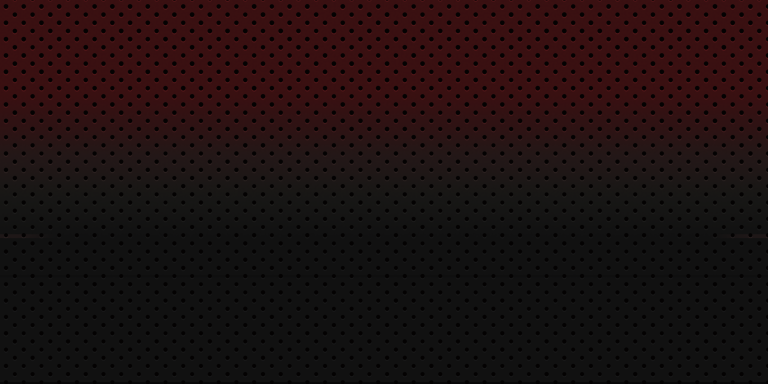
A WebGL 2 fragment shader for this background:

```glsl
#version 300 es
precision highp float;

uniform vec2 u_resolution;
out vec4 fragColor;

#define COLUMNS 43.33
#define ROW_PAIRS 23.5
#define LATTICE_ORIGIN vec2(0.0387, 0.664)
#define HOLE_RADIUS 0.0056
#define HOLE_VARIATION 0.10
#define RIM_DROP 0.0030
#define RIM_GAIN 0.42
#define GRAIN 0.035
#define SEAM_HEIGHT 0.281
#define STREAK_HEIGHT 0.385

const vec3 RED = vec3(0.225, 0.061, 0.067);
const vec3 MAROON = vec3(0.180, 0.072, 0.075);
const vec3 BROWN = vec3(0.135, 0.092, 0.090);
const vec3 CHARCOAL = vec3(0.090, 0.088, 0.082);
const vec3 BLACK = vec3(0.066, 0.066, 0.067);
const vec3 HOLE = vec3(0.014, 0.009, 0.009);

vec2 hash2(vec2 p) {
    vec3 q = fract(p.xyx * vec3(0.1031, 0.1030, 0.0973));
    q += dot(q, q.yzx + 33.33);
    return fract((q.xx + q.yz) * q.zy);
}

float cornerSlope(vec2 cell, vec2 corner, vec2 f) {
    return dot(hash2(cell + corner) * 2.0 - 1.0, f - corner);
}

float gradientNoise(vec2 p) {
    vec2 cell = floor(p), f = fract(p);
    vec2 w = f * f * f * (f * (f * 6.0 - 15.0) + 10.0);
    float low = mix(cornerSlope(cell, vec2(0, 0), f), cornerSlope(cell, vec2(1, 0), f), w.x);
    float high = mix(cornerSlope(cell, vec2(0, 1), f), cornerSlope(cell, vec2(1, 1), f), w.x);
    return mix(low, high, w.y);
}

// Red top fading through brown into near black
vec3 sheetColor(float y) {
    vec3 c = mix(BLACK, CHARCOAL, smoothstep(0.36, 0.50, y));
    c = mix(c, BROWN, smoothstep(0.47, 0.60, y));
    c = mix(c, MAROON, smoothstep(0.58, 0.68, y));
    return mix(c, RED, smoothstep(0.66, 0.77, y));
}

// Offset to the nearest hole of one rectangular lattice, with its index
vec2 nearestHole(vec2 p, vec2 pitch, out vec2 index) {
    index = floor(p / pitch + 0.5);
    return p - index * pitch;
}

float disc(vec2 offset, float radius, float blur) {
    return 1.0 - smoothstep(-blur, blur, length(offset) - radius);
}

float line(float y, float center, float halfWidth, float blur) {
    return 1.0 - smoothstep(halfWidth - blur, halfWidth + blur, abs(y - center));
}

void main() {
    vec2 p = gl_FragCoord.xy / u_resolution * vec2(2.0, 1.0);
    float pixel = 1.0 / u_resolution.y;
    float blur = max(0.7 * pixel, 0.0010);
    vec3 color = sheetColor(p.y);
    color *= 1.0 + GRAIN * gradientNoise(p * 160.0);

    // Faint seam, lower edge and short streaks at both sides
    color *= 1.0 - 0.12 * line(p.y, SEAM_HEIGHT, 0.003, blur);
    color *= 1.0 - 0.50 * line(p.y, 0.0, 0.005, blur);
    float sideFade = smoothstep(0.84, 0.96, abs(p.x - 1.0));
    color += vec3(0.050, 0.022, 0.022) * sideFade * line(p.y, STREAK_HEIGHT, 0.005, blur);

    // Two interleaved lattices make the staggered perforation
    vec2 pitch = vec2(2.0 / COLUMNS, 1.0 / ROW_PAIRS);
    float hole = 0.0, rim = 0.0;
    for (int i = 0; i < 2; i++) {
        vec2 index;
        vec2 shift = 0.5 * float(i) * pitch;
        vec2 offset = nearestHole(p - LATTICE_ORIGIN - shift, pitch, index);
        float vary = hash2(index + 97.0 + 31.0 * float(i)).x - 0.5;
        float radius = HOLE_RADIUS * (1.0 + HOLE_VARIATION * vary);
        radius *= mix(0.96, 1.06, smoothstep(0.4, 0.9, p.y));
        hole = max(hole, disc(offset, radius, blur));
        rim = max(rim, disc(offset + vec2(0.0, RIM_DROP), radius, blur));
    }
    color *= 1.0 + RIM_GAIN * rim;
    color = mix(color, HOLE, hole);
    fragColor = vec4(color, 1.0);
}
```
